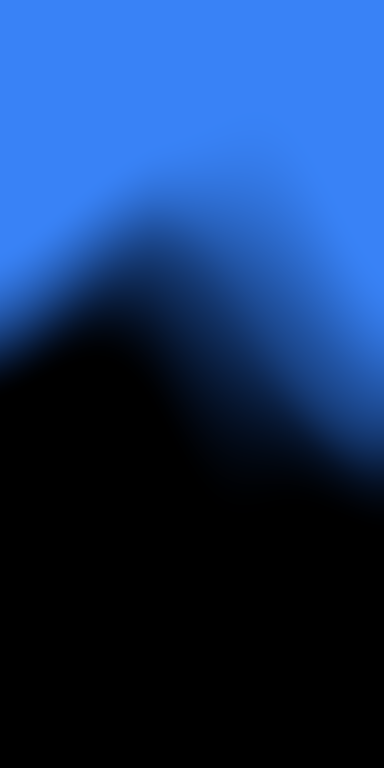
Reproduce this background procedurally as a Shadertoy shader.

```glsl
float bell(float x, float center, float width) {
    float d = (x - center) / width;
    return exp(-d * d);
}

void mainImage(out vec4 fragColor, in vec2 fragCoord) {
    vec2 uv = fragCoord / iResolution.xy;

    // Height of the half-lit contour: a hill on the left, a valley on the right
    float ridge = 0.555 + 0.115 * smoothstep(-0.08, 0.40, uv.x)
                - 0.23 * smoothstep(0.38, 1.0, uv.x);

    // The glow fades over different distances above and below the contour
    float fadeUp = 0.11 + 0.05 * uv.x + 0.18 * bell(uv.x, 0.75, 0.22);
    float fadeDown = 0.085 + 0.05 * uv.x + 0.18 * bell(uv.x, 0.55, 0.20);
    float offset = uv.y - ridge;
    float fade = mix(fadeDown, fadeUp, smoothstep(-0.08, 0.08, offset));
    float light = smoothstep(-1.0, 1.0, offset / fade);

    // Red falls off first, leaving navy in the shadows
    vec3 skyBlue = vec3(0.222, 0.51, 0.965);
    vec3 color = skyBlue * pow(vec3(light), vec3(1.3, 1.08, 1.0));
    fragColor = vec4(color, 1.0);
}
```
